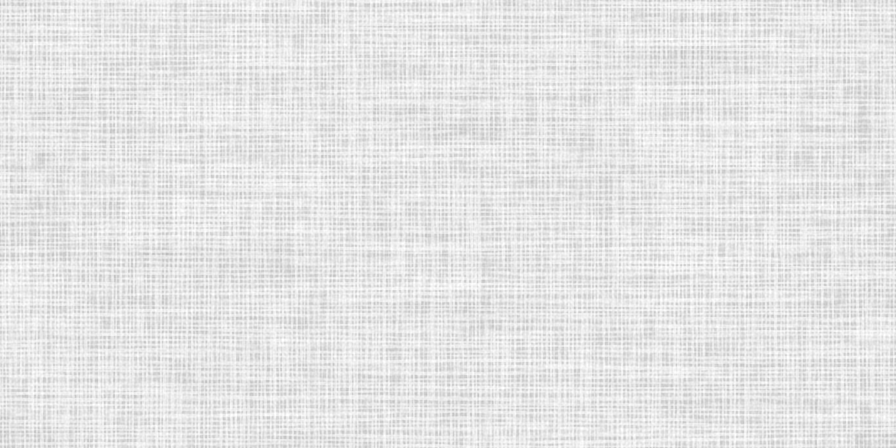
Give the GLSL for this texture, as a Shadertoy shader.

```glsl
// Pale linen: two crossing sets of fine white threads with grey gaps.
// Each set is a cosine of uneven pitch, roughened by gradient noise that is
// stretched far along the thread; thin slubs and a fine grain finish it.

#define WARP_COUNT 102.0     // upright threads per canvas height
#define WEFT_COUNT 86.0      // level threads per canvas height
#define PITCH_WOBBLE 0.8     // uneven spacing, in threads
#define REGULARITY 0.42      // strength of the even weave
#define THICKNESS_VARIETY 1.1
#define GAP_DEPTH 0.166      // darkness of the gaps
#define THREAD_SHADE 0.5     // share of shading on single threads
#define SLUB_DEPTH 0.032     // strength of the long streaks
#define GRAIN_DEPTH 0.06     // strength of the fibre grain
#define CLOTH_LIGHT vec3(0.962)

const float TAU = 6.2831853;

float hash(vec2 p) {
    vec3 q = fract(p.xyx * vec3(0.1031, 0.1030, 0.0973));
    q += dot(q, q.yzx + 33.33);
    return fract((q.x + q.y) * q.z);
}

float cornerSlope(vec2 cell, vec2 offset) {
    float angle = TAU * hash(cell);
    return dot(vec2(cos(angle), sin(angle)), offset);
}

float gradientNoise(vec2 p) {
    vec2 i = floor(p), f = p - i;
    vec2 w = f * f * f * (f * (f * 6.0 - 15.0) + 10.0);
    vec2 e = vec2(1.0, 0.0);
    float low = mix(cornerSlope(i, f), cornerSlope(i + e, f - e), w.x);
    float high = mix(cornerSlope(i + e.yx, f - e.yx),
                     cornerSlope(i + e.xx, f - e.xx), w.x);
    return mix(low, high, w.y);
}

// Openness between parallel threads: 0 on a thread, 1 in a gap.
// p.x runs across the threads, p.y along them.
float threadGap(vec2 p, float count, float seed) {
    float wobble = gradientNoise(p * vec2(count * 0.41, 1.2) + seed);
    float longFibre = gradientNoise(p * vec2(count * 1.31, 3.2) + seed + 17.3);
    float shortFibre = gradientNoise(p * vec2(count * 1.47, 19.0) + seed + 29.6);
    float bundle = gradientNoise(p * vec2(count * 0.57, 4.3) + seed + 41.7);
    float wave = cos(TAU * (p.x * count + PITCH_WOBBLE * wobble));
    float fibres = 0.6 * longFibre + 0.65 * shortFibre + 0.36 * bundle;
    return smoothstep(-0.1, 1.1, 0.5 + REGULARITY * wave + THICKNESS_VARIETY * fibres);
}

// Thin streak running along p.y, with a faint wider one.
float slub(vec2 p, float count, float seed) {
    return gradientNoise(p * vec2(count * 0.62, 1.9) + seed)
         + 0.4 * gradientNoise(p * vec2(count * 0.19, 1.3) + seed + 9.1);
}

void mainImage(out vec4 fragColor, in vec2 fragCoord) {
    vec2 uv = fragCoord / iResolution.y;

    // Weave: deepest where gaps of both sets meet
    float warpGap = threadGap(uv, WARP_COUNT, 3.7);
    float weftGap = threadGap(uv.yx, WEFT_COUNT, 71.2);
    float gap = mix(warpGap * weftGap, 0.5 * (warpGap + weftGap), THREAD_SHADE);

    // Streaks, a little stronger along the level threads
    float streaks = 0.6 * slub(uv, WARP_COUNT, 130.4)
                  + slub(uv.yx, WEFT_COUNT, 210.6);

    // Fibre grain
    float grain = gradientNoise(uv * vec2(181.0, 167.0) + 310.2);

    vec3 cloth = CLOTH_LIGHT - GAP_DEPTH * gap
               + SLUB_DEPTH * streaks + GRAIN_DEPTH * grain;
    fragColor = vec4(clamp(cloth, 0.0, 1.0), 1.0);
}
```
